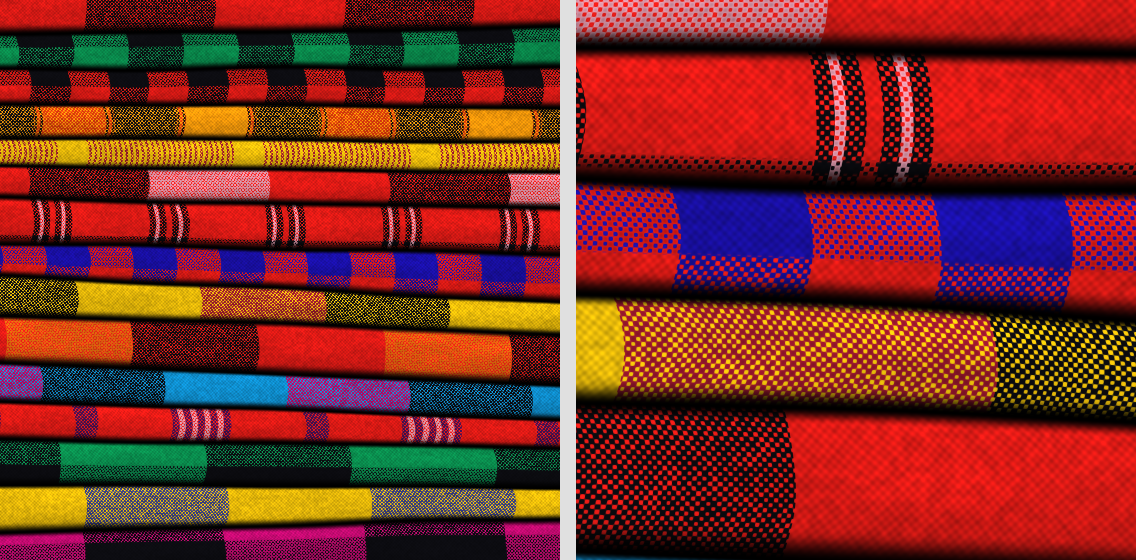
Left: the whole. Right: its middle third, enlarged.
Write a Shadertoy shader that draws this texture.

```glsl
// A stack of fifteen folded checked cloths, seen from the folded side.
// Each cloth crosses striped warp yarns with one or two weft yarns in a fine
// weave, then is shaded as a rounded fold with dark gaps between layers.

const int LAYERS = 15;
const float THREAD = 0.0030;       // width of one yarn
const float WEFT_SHARE = -0.22;    // below zero lets the warp dominate
const float WAVINESS = 0.007;      // unevenness of the folds
const float GAP_TOP = 0.11;        // shaded part of a fold, upper side
const float GAP_LOW = 0.22;        // shaded part of a fold, lower side

const vec3 BLACK = vec3(0.05, 0.05, 0.07);
const vec3 RED = vec3(0.93, 0.11, 0.09);
const vec3 CRIMSON = vec3(0.68, 0.10, 0.20);
const vec3 GREEN = vec3(0.04, 0.58, 0.32);
const vec3 ORANGE = vec3(0.97, 0.46, 0.06);
const vec3 VERMILION = vec3(0.95, 0.24, 0.05);
const vec3 AMBER = vec3(0.99, 0.62, 0.04);
const vec3 YELLOW = vec3(0.96, 0.77, 0.04);
const vec3 PINK = vec3(0.96, 0.66, 0.74);
const vec3 BLUE = vec3(0.10, 0.06, 0.66);
const vec3 SLATE = vec3(0.24, 0.27, 0.58);
const vec3 CYAN = vec3(0.06, 0.58, 0.84);
const vec3 PURPLE = vec3(0.30, 0.07, 0.36);
const vec3 MAGENTA = vec3(0.80, 0.04, 0.46);

// Heights of the gaps at the left and right side, measured from the top
const float LEFT[16] = float[16](-0.03, 0.065, 0.125, 0.186, 0.247, 0.298,
    0.352, 0.434, 0.492, 0.563, 0.648, 0.714, 0.784, 0.867, 0.949, 1.04);
const float RIGHT[16] = float[16](-0.03, 0.048, 0.121, 0.195, 0.253, 0.310,
    0.375, 0.453, 0.538, 0.595, 0.688, 0.751, 0.798, 0.870, 0.925, 1.04);

struct Cloth {
    float cell, start, count, split;  // stripe width, first edge, cycle, weft change
    vec3 a, b, c, weftTop, weftLow;
};

Cloth clothOf(int i) {
    switch (i) {
        case 0: return Cloth(0.231, 0.387, 2.0, 0.5, RED, BLACK, RED, RED, RED);
        case 1: return Cloth(0.0983, 0.134, 2.0, 0.38, GREEN, BLACK, GREEN, BLACK, GREEN);
        case 2: return Cloth(0.0703, 0.128, 2.0, 0.48, RED, BLACK, RED, BLACK, RED);
        case 3: return Cloth(0.127, 0.070, 4.0, 0.5, VERMILION, BLACK, AMBER, AMBER, AMBER);
        case 4: return Cloth(0.315, 0.104, 1.0, 0.5, YELLOW, YELLOW, YELLOW, YELLOW, YELLOW);
        case 5: return Cloth(0.2145, 0.484, 3.0, 0.5, RED, BLACK, PINK, RED, RED);
        case 6: return Cloth(0.2085, 0.059, 1.0, 0.5, RED, RED, RED, RED, RED);
        case 7: return Cloth(0.0778, 0.085, 2.0, 0.62, BLUE, RED, RED, BLUE, RED);
        case 8: return Cloth(0.2215, 0.141, 3.0, 0.5, YELLOW, CRIMSON, BLACK, YELLOW, YELLOW);
        case 9: return Cloth(0.2258, 0.013, 3.0, 0.5, ORANGE, BLACK, RED, RED, RED);
        case 10: return Cloth(0.2188, 0.078, 3.0, 0.5, BLACK, CYAN, MAGENTA, CYAN, CYAN);
        case 11: return Cloth(0.4115, 0.135, 1.0, 0.5, RED, RED, RED, RED, RED);
        case 12: return Cloth(0.2592, 0.111, 2.0, 0.55, GREEN, BLACK, GREEN, GREEN, BLACK);
        case 13: return Cloth(0.2555, 0.156, 2.0, 0.5, SLATE, YELLOW, SLATE, YELLOW, YELLOW);
        default: return Cloth(0.2507, 0.154, 2.0, 0.24, BLACK, MAGENTA, BLACK, MAGENTA, BLACK);
    }
}

float hash(vec2 p) {
    p = fract(p * vec2(0.1031, 0.1137));
    p += dot(p, p.yx + 33.33);
    return fract((p.x + p.y) * p.x * 37.0);
}

float noise(vec2 p) {
    vec2 i = floor(p), f = fract(p);
    f = f * f * (3.0 - 2.0 * f);
    return mix(mix(hash(i), hash(i + vec2(1, 0)), f.x),
               mix(hash(i + vec2(0, 1)), hash(i + vec2(1, 1)), f.x), f.y);
}

float band(float x, float lo, float hi, float aa) {
    return smoothstep(lo - aa, lo + aa, x) - smoothstep(hi - aa, hi + aa, x);
}

float gapHeight(int i, float x) {
    float wave = noise(vec2(x * 4.0, float(i) * 7.0 + 3.0)) - 0.5;
    return mix(LEFT[i], RIGHT[i], x) + WAVINESS * wave;
}

vec3 stripe(Cloth k, float index) {
    float n = mod(index, k.count);
    return n < 0.5 ? k.a : (n > 1.5 && n < 2.5 ? k.c : k.b);
}

// Narrow stripes laid over the broad ones; x is measured from the first edge
vec3 addAccents(vec3 warp, int layer, float cell, float x, float aa) {
    float q = mod(x, cell);
    if (layer == 3) {
        float d = abs(q - 0.5 * cell) - 0.5 * cell;
        warp = mix(warp, VERMILION, band(d, -0.008, 1.0, aa));
        warp = mix(warp, BLACK, band(d, -0.007, -0.003, aa));
    } else if (layer == 4) {
        float fine = 0.5 + 0.5 * cos(q * 6.2832 / 0.0095);
        warp = mix(warp, CRIMSON, smoothstep(0.3, 0.7, fine) * band(q, 0.052, cell, aa));
    } else if (layer == 6) {
        float r = mod(q, 0.040);
        float pair = step(q, 0.075);
        warp = mix(warp, BLACK, pair * band(r, 0.001, 0.031, aa));
        warp = mix(warp, PINK * 1.05, pair * band(r, 0.012, 0.019, aa));
    } else if (layer == 11) {
        warp = mix(warp, PURPLE, band(q, 0.0, 0.041, aa) + band(q, 0.173, 0.279, aa));
        float r = mod(q - 0.173, 0.0235);
        warp = mix(warp, PINK, band(q, 0.18, 0.275, aa) * band(r, 0.012, 0.0225, aa));
    }
    return warp;
}

void mainImage(out vec4 fragColor, in vec2 fragCoord) {
    vec2 p = fragCoord / iResolution.xy;
    p.y = 1.0 - p.y;
    float aa = 0.7 / min(iResolution.x, iResolution.y);

    // Find the layer and the place within its fold
    int layer = 0;
    for (int i = 1; i < LAYERS; i++) if (p.y > gapHeight(i, p.x)) layer = i;
    float top = gapHeight(layer, p.x), low = gapHeight(layer + 1, p.x);
    float v = (p.y - top) / (low - top);

    // Warp stripes bend a little around the fold
    Cloth k = clothOf(layer);
    float bend = 0.007 * (v - 0.5) * (v - 0.5) * 4.0 + 0.003 * (noise(p * 30.0) - 0.5);
    float x = p.x - k.start + bend;
    float t = x / k.cell, e = aa * 2.0 / k.cell;
    vec3 warp = mix(stripe(k, floor(t)), stripe(k, floor(t) + 1.0), smoothstep(1.0 - e, 1.0, fract(t)));
    warp = addAccents(warp, layer, k.cell, x, aa);
    vec3 weft = mix(k.weftTop, k.weftLow, smoothstep(-0.02, 0.02, v - k.split));
    if (layer == 6) weft = mix(weft, BLACK, band(v, 0.80, 0.90, 0.02));

    // Plain weave: yarns alternate over and under
    vec2 yarn = vec2(x, p.y - top) / THREAD;
    float over = sin(3.14159 * yarn.x) * sin(3.14159 * yarn.y);
    float jitter = noise(yarn * 0.7) - 0.5;
    vec3 color = mix(warp, weft, smoothstep(-0.4, 0.4, over + WEFT_SHARE + 0.5 * jitter));
    color *= 0.97 + 0.10 * over + 0.18 * jitter;

    // Rounded shading, soft creases and dark gaps
    float light = smoothstep(0.0, GAP_TOP, v) * smoothstep(1.0, 1.0 - GAP_LOW, v);
    light *= 1.0 - 0.22 * v * v;
    light *= 0.93 + 0.14 * noise(vec2(p.x * 9.0, p.y * 45.0));
    fragColor = vec4(clamp(color * light, 0.0, 1.0), 1.0);
}
```
